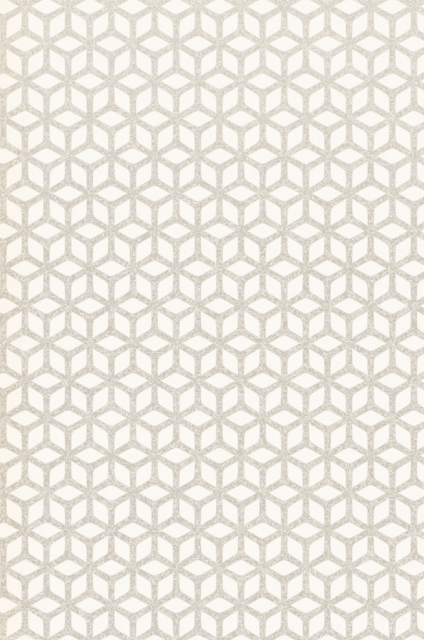
Reproduce this pattern procedurally as a Shadertoy shader.

```glsl
const float REPEATS_ACROSS = 9.81;
const float HALF_LINE = 0.071;
const float CORNER_ROUNDING = 0.05;
const vec2 STAR_ORIGIN = vec2(1.077, 1.670);

const vec3 PAPER = vec3(0.985, 0.975, 0.955);
const vec3 PEARL = vec3(0.94, 0.92, 0.88);
const vec3 SILVER = vec3(0.87, 0.85, 0.81);
const vec3 SHADOW = vec3(0.81, 0.78, 0.735);

float hash(vec2 p) {
    vec3 q = fract(vec3(p.xyx) * 0.1031);
    q += dot(q, q.yzx + 33.33);
    return fract((q.x + q.y) * q.z);
}

float valueNoise(vec2 p) {
    vec2 cell = floor(p);
    vec2 f = fract(p);
    f = f * f * (3.0 - 2.0 * f);
    float low = mix(hash(cell), hash(cell + vec2(1, 0)), f.x);
    float high = mix(hash(cell + vec2(0, 1)), hash(cell + vec2(1, 1)), f.x);
    return mix(low, high, f.y);
}

vec2 rotate(vec2 p, float angle) {
    float c = cos(angle);
    float s = sin(angle);
    return vec2(c * p.x - s * p.y, s * p.x + c * p.y);
}

// Rhombus with sharp ends left and right, rounded above and below
float rhombus(vec2 p, float rounding) {
    float across = sqrt(p.x * p.x + rounding * rounding);
    return 0.5 * across + 0.5 * sqrt(3.0) * abs(p.y) - 0.25;
}

// Staggered rows of rhombi joined end to end at the lattice points
float rhombusRows(vec2 p, float rounding) {
    vec2 period = vec2(1.0, sqrt(3.0));
    vec2 a = p - vec2(0.5, 0.0);
    vec2 b = a - 0.5 * period;
    a -= period * floor(a / period + 0.5);
    b -= period * floor(b / period + 0.5);
    return min(rhombus(a, rounding), rhombus(b, rounding));
}

// Three turned sets of rows fill the plane with cube faces
float cubeFaces(vec2 p, float rounding) {
    float d = 1.0;
    for (int i = 0; i < 3; i++) {
        d = min(d, rhombusRows(rotate(p, float(i) * radians(60.0)), rounding));
    }
    return d;
}

void mainImage(out vec4 fragColor, in vec2 fragCoord) {
    vec2 uv = fragCoord / iResolution.xy;
    vec2 p = fragCoord / iResolution.x;
    float pixel = REPEATS_ACROSS / iResolution.x;

    // Fine glitter and softer mottling
    float glitter = hash(floor(p * 340.0));
    float grain = mix(valueNoise(p * 230.0), glitter, 0.45);
    float mottle = valueNoise(p * 90.0);

    // Line mask with a slightly rough printed edge
    float d = cubeFaces(p * REPEATS_ACROSS - STAR_ORIGIN, CORNER_ROUNDING);
    d += HALF_LINE + 0.014 * (grain - 0.5);
    float softness = max(0.022, 0.75 * pixel);
    float line = smoothstep(-softness, softness, d);

    // Silver ink, paler towards the top
    float tone = clamp(0.5 + 1.5 * (grain - 0.5) + 0.25 * (mottle - 0.5), 0.0, 1.0);
    vec3 ink = mix(SHADOW, SILVER, smoothstep(0.0, 0.65, tone));
    ink = mix(ink, PEARL, 0.7 * smoothstep(0.65, 1.0, tone));
    ink = mix(ink, PEARL, 0.3 * smoothstep(0.55, 1.0, uv.y));

    // Faintly textured paper, warmer along the left edge
    vec3 paper = PAPER + 0.014 * (grain - 0.5);
    float warmth = 1.0 - smoothstep(0.0, 0.12, uv.x);
    vec3 color = mix(paper, ink, line);
    color -= warmth * vec3(0.0, 0.006, 0.02);

    fragColor = vec4(clamp(color, 0.0, 1.0), 1.0);
}
```
